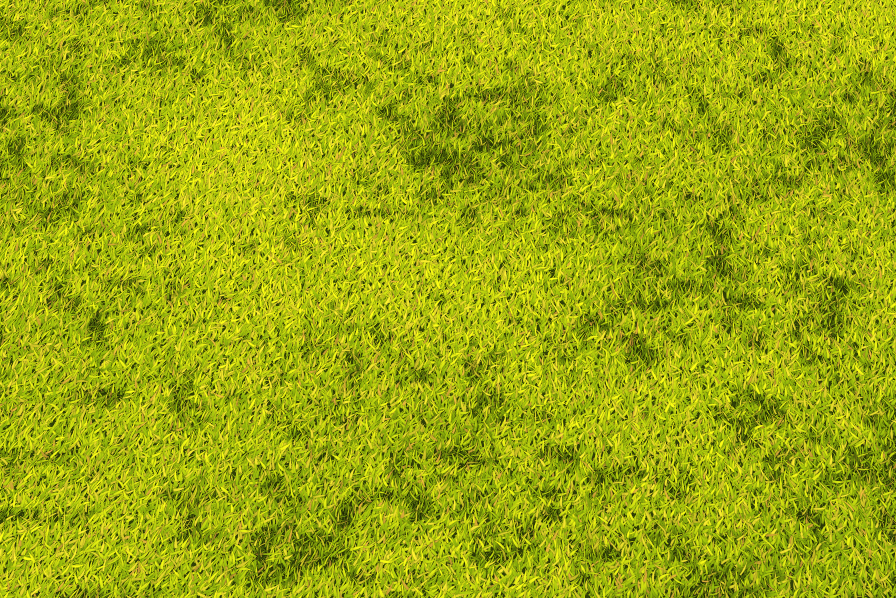
This texture is drawn by a WebGL 2 fragment shader. Its source:

```glsl
#version 300 es
precision highp float;
// Sunlit lawn: layers of short, tapered, slightly bent grass blades scattered on
// jittered grids and painted back to front, each with a soft contact shadow.
// Value noise sets sunny patches and small dark tufts where the blades thin out.

#define LAYERS 8
#define CELL 0.0145        // grid step, also the longest half blade
#define BLADE_WIDTH 0.0019 // half width at the root
#define LEAN 0.24          // mean tilt from upright, radians
#define SPREAD 1.5         // largest deviation from the mean tilt
#define TONE 0.75          // overall brightness of the blades
#define TONE_VARIETY 0.70  // brightness range between blades
#define CONTACT_SHADOW 0.11
#define STRAW_SHARE 0.19
#define PERSPECTIVE 0.35   // how much finer the far side is

out vec4 fragColor;
uniform vec2 u_resolution;

const vec3 SOIL  = vec3(0.19, 0.25, 0.03);
const vec3 SHADE = vec3(0.27, 0.36, 0.04);
const vec3 LEAF  = vec3(0.60, 0.74, 0.045);
const vec3 SUN   = vec3(0.92, 0.95, 0.075);
const vec3 STRAW = vec3(0.90, 0.85, 0.17);
const vec3 RUST  = vec3(0.86, 0.68, 0.22);

vec2 hash2(vec2 p) {
    vec2 k = vec2(dot(p, vec2(127.1, 311.7)), dot(p, vec2(269.5, 183.3)));
    return fract(sin(k) * 43758.5);
}

float valueNoise(vec2 p) {
    vec2 i = floor(p), f = fract(p);
    f = f * f * (3.0 - 2.0 * f);
    float low  = mix(hash2(i).x, hash2(i + vec2(1, 0)).x, f.x);
    float high = mix(hash2(i + vec2(0, 1)).x, hash2(i + vec2(1, 1)).x, f.x);
    return mix(low, high, f.y);
}

float fbm(vec2 p) {
    float sum = 0.0, gain = 0.55;
    for (int i = 0; i < 3; i++) {
        sum += gain * valueNoise(p);
        p = mat2(1.6, 1.2, -1.2, 1.6) * p + 7.3;
        gain *= 0.5;
    }
    return sum / 0.9625;
}

vec3 grassColor(float tone, float kind) {
    tone = clamp(tone, 0.0, 1.1);
    vec3 green = tone < 0.5 ? mix(SHADE, LEAF, tone * 2.0)
                            : mix(LEAF, SUN, tone * 2.0 - 1.0);
    vec3 dry = kind < 0.02 ? RUST : STRAW;
    return kind < STRAW_SHARE ? dry * (0.76 + 0.32 * tone) : green;
}

void main() {
    vec2 p = gl_FragCoord.xy / u_resolution.y;
    float aspect = u_resolution.x / u_resolution.y;

    // Ground coordinates: finer toward the top
    float far = 1.0 + PERSPECTIVE * p.y;
    vec2 q = vec2((p.x - 0.5 * aspect) * far, p.y * (1.0 + 0.5 * PERSPECTIVE * p.y));
    float soft = 0.7 * far / u_resolution.y;

    // Sunny patches, small dark tufts and a gentle brightening to the far side
    float patches = fbm(q * vec2(2.6, 3.4) + 11.0) - 0.5;
    float tuft = smoothstep(0.50, 0.90, fbm(q * vec2(22.0, 28.0) + 31.0) - 0.45 * patches);
    float light = 0.38 * patches - 0.31 * tuft + 0.12 * (p.y - 0.5);

    vec3 color = SOIL;
    for (int layer = 0; layer < LAYERS; layer++) {
        float depth = float(layer) / float(LAYERS - 1);
        vec2 offset = vec2(0.37, 0.61) * float(layer);
        vec2 cell = floor(q / CELL + offset);

        for (int y = 1; y >= -1; y--)
        for (int x = -1; x <= 1; x++) {
            vec2 id = cell + vec2(x, y);
            vec2 seed = id + 19.7 * float(layer);
            vec2 jitter = hash2(seed), shape = hash2(seed + 53.1);
            vec2 turn = hash2(seed + 91.7), look = hash2(seed + 137.9);

            // Blade frame: along runs from root to tip
            vec2 r = q - (id + jitter - offset) * CELL;
            float angle = LEAN + SPREAD * (turn.x + turn.y - 1.0);
            vec2 dir = vec2(sin(angle), cos(angle));
            float halfLength = CELL * mix(0.5, 0.97, shape.x);
            float along = dot(r, dir) / halfLength;
            float bend = (shape.y - 0.5) * 0.5 * halfLength;
            float across = dot(r, vec2(dir.y, -dir.x)) + bend * (along * along - 0.4);

            float width = BLADE_WIDTH * mix(0.6, 1.3, look.y) * mix(1.0, 0.7, tuft);
            width *= min(1.0, 0.85 * (1.0 - along));
            float d = max(abs(across) - width, (abs(along) - 1.0) * halfLength);

            float shadow = 1.0 - smoothstep(0.0, 1.4 * BLADE_WIDTH, d);
            color *= 1.0 - CONTACT_SHADOW * (1.0 + 1.3 * tuft) * shadow;

            float tone = TONE + light + TONE_VARIETY * (1.0 + 0.3 * tuft) * (look.x - 0.5)
                       + 0.22 * (depth - 0.6) + 0.13 * along;
            float cover = 1.0 - smoothstep(-soft, soft, d);
            color = mix(color, grassColor(tone, fract(look.y * 7.0 + shape.x)), cover);
        }
    }
    fragColor = vec4(color, 1.0);
}
```
